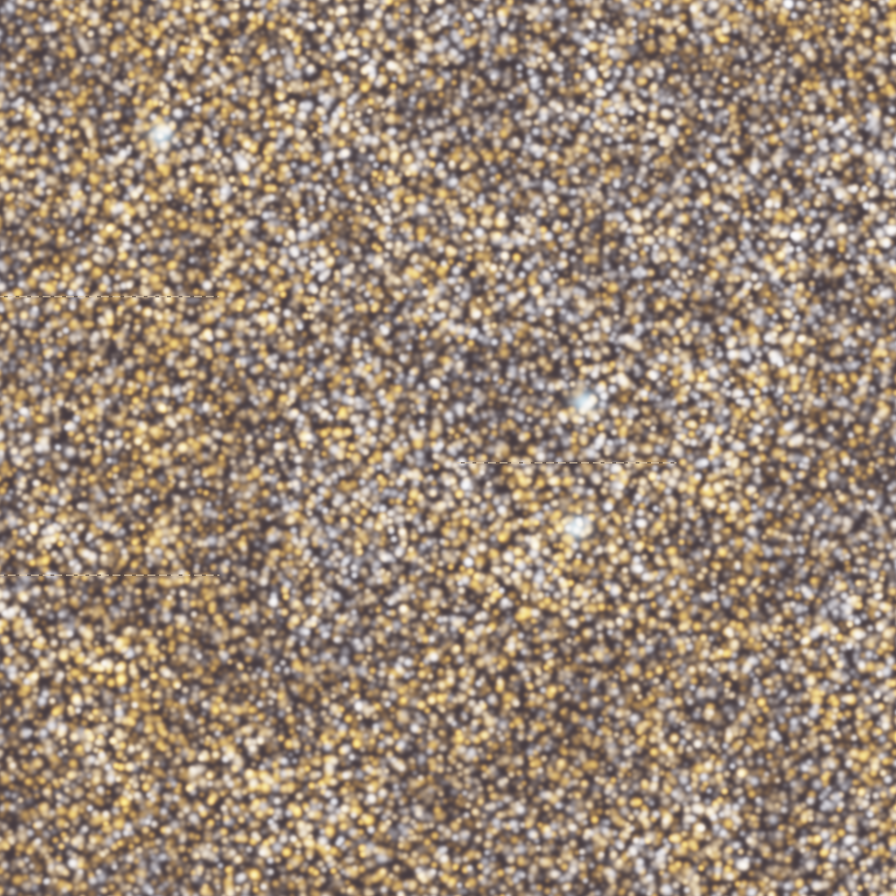
Reproduce this texture procedurally as a WebGL 1 fragment shader.

```glsl
precision highp float;
// Dense star field: soft warm and pale grains crowded over a dark brown-grey sky.
// Two jittered grids of Gaussian dots add up light, which is then screened over
// the sky; slow noise varies density and hue, with rare bright stars and scan dashes.

uniform vec2 u_resolution;

const vec3 SKY = vec3(0.27, 0.23, 0.25);
const vec3 ORANGE = vec3(1.12, 0.70, 0.18);
const vec3 CREAM = vec3(1.02, 0.80, 0.52);
const vec3 PALE_BLUE = vec3(0.83, 0.84, 0.90);
const vec3 STAR_BLUE = vec3(0.75, 1.05, 1.25);
const vec3 DASH_LIGHT = vec3(0.86, 0.78, 0.66);
const vec3 DASH_DARK = vec3(0.36, 0.30, 0.26);

const float COARSE_CELLS = 82.0;   // grains across the canvas
const float FINE_CELLS = 112.0;
const float GRAIN_RADIUS = 0.40;   // in cells
const float GRAIN_DIM = 0.22;      // weakest grain
const float GRAIN_RANGE = 1.60;    // added by the strongest grain
const float PATCH_CELLS = 15.0;
const float PATCH_DEPTH = 0.38;
const float HUE_CELLS = 5.0;
const float HUE_DRIFT = 0.30;
const float STAR_CELLS = 4.0;
const float STAR_CHANCE = 0.35;
const float STAR_RADIUS = 0.009;
const float DASH_LENGTH = 0.245;
const float DASH_PERIOD = 0.013;
const float DASH_WIDTH = 0.0016;

float hash(vec2 p) {
  return fract(sin(dot(p, vec2(127.1, 311.7))) * 43758.5453);
}

vec2 hash2(vec2 p) {
  return vec2(hash(p), hash(p + vec2(53.7, 19.3)));
}

float valueNoise(vec2 p) {
  vec2 cell = floor(p);
  vec2 f = fract(p);
  f = f * f * (3.0 - 2.0 * f);
  float low = mix(hash(cell), hash(cell + vec2(1.0, 0.0)), f.x);
  float high = mix(hash(cell + vec2(0.0, 1.0)), hash(cell + 1.0), f.x);
  return mix(low, high, f.y);
}

// Orange through cream to pale blue
vec3 grainColour(float t) {
  vec3 warm = mix(ORANGE, CREAM, smoothstep(0.15, 0.50, t));
  return mix(warm, PALE_BLUE, smoothstep(0.50, 0.85, t));
}

// Light of one grid of jittered round grains
vec3 grainLight(vec2 p, float seed, float hueShift) {
  vec2 base = floor(p);
  vec3 light = vec3(0.0);
  for (int j = -1; j <= 1; j++) {
    for (int i = -1; i <= 1; i++) {
      vec2 cell = base + vec2(float(i), float(j));
      vec2 offset = p - cell - hash2(cell + seed);
      vec2 traits = hash2(cell + seed + 7.9);
      float radius = GRAIN_RADIUS * mix(0.85, 1.12, traits.y);
      float power = GRAIN_DIM + GRAIN_RANGE * traits.x * traits.x;
      float glow = exp(-dot(offset, offset) / (radius * radius));
      float hue = hash(cell + seed + 31.3) + hueShift;
      light += power * glow * grainColour(hue);
    }
  }
  return light;
}

// Rare large stars, kept clear of their cell borders
vec3 starLight(vec2 uv) {
  vec2 cell = floor(uv * STAR_CELLS);
  vec2 centre = (cell + mix(vec2(0.2), vec2(0.8), hash2(cell + 4.6))) / STAR_CELLS;
  float present = step(hash(cell + 81.2), STAR_CHANCE);
  float d = length(uv - centre) / STAR_RADIUS;
  float glow = 1.5 * exp(-d * d) + 0.35 * exp(-0.25 * d * d);
  vec3 tint = mix(STAR_BLUE, CREAM, step(0.75, hash(cell + 12.4)));
  return present * glow * tint;
}

// Thin dashed scan lines over short spans
vec3 addDashes(vec3 colour, vec2 uv, float pixel) {
  for (int i = 0; i < 3; i++) {
    float k = float(i);
    float odd = mod(k, 2.0);
    vec2 start = vec2(0.51 * odd, 0.669 - 0.1555 * k - 0.03 * odd);
    vec2 q = uv - start;
    float line = 1.0 - smoothstep(0.0, max(DASH_WIDTH, pixel), abs(q.y));
    float span = smoothstep(-pixel, pixel, q.x)
               * (1.0 - smoothstep(-pixel, pixel, q.x - DASH_LENGTH));
    float wave = abs(fract(q.x / DASH_PERIOD) - 0.5);
    float lit = smoothstep(0.10, 0.22, wave);
    colour = mix(colour, mix(DASH_DARK, DASH_LIGHT, lit), 0.75 * line * span);
  }
  return colour;
}

void main() {
  vec2 uv = gl_FragCoord.xy / u_resolution.y;
  float hueShift = HUE_DRIFT * (valueNoise(uv * HUE_CELLS + 3.1) - 0.5);
  float density = 1.0 + PATCH_DEPTH * (2.0 * valueNoise(uv * PATCH_CELLS) - 1.0);

  // The fine grid is turned so that the two never line up
  vec2 turned = mat2(0.8, 0.6, -0.6, 0.8) * uv;
  vec3 light = grainLight(uv * COARSE_CELLS, 0.0, hueShift)
             + grainLight(turned * FINE_CELLS, 17.0, hueShift);
  light = light * density + starLight(uv);

  vec3 colour = 1.0 - (1.0 - SKY) * exp(-light);
  gl_FragColor = vec4(addDashes(colour, uv, 1.0 / u_resolution.y), 1.0);
}
```
